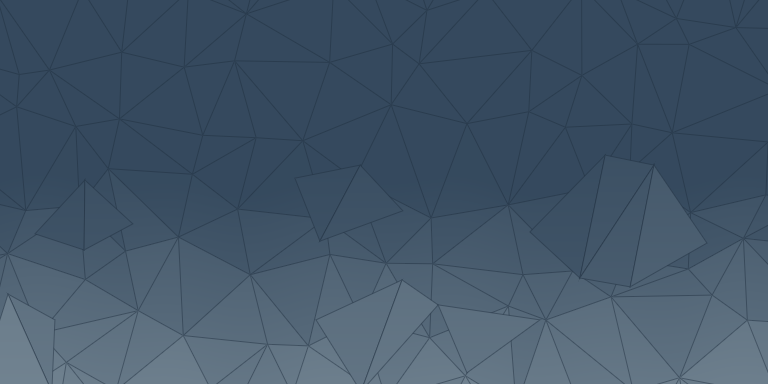
Give the GLSL for this background, as a WebGL 2 fragment shader.

```glsl
#version 300 es
precision highp float;
// Low-poly mountain mist: a triangulated slate sky fading into pale facets below.

#define CELL 0.165        // mesh spacing, in canvas heights
#define JITTER 0.82       // vertex scatter within a cell
#define HORIZON 0.52      // height where the mist begins
#define FADE 0.55         // depth over which the mist thickens
#define FACET_VARIATION 0.13
#define SLOPE 0.45        // shading gradient inside a facet
#define LINE_WIDTH 0.0026
#define LINE_ALPHA 0.48
#define DEEP vec3(0.207, 0.287, 0.367)
#define MIST vec3(0.430, 0.500, 0.555)
#define INK vec3(0.120, 0.180, 0.245)

uniform vec2 u_resolution;
out vec4 outColor;

float hash(vec2 p) {
    return fract(sin(dot(p, vec2(127.1, 311.7))) * 4375.85);
}

float cross2(vec2 a, vec2 b) { return a.x * b.y - a.y * b.x; }

// Jittered grid vertex
vec2 vertex(vec2 id) {
    vec2 scatter = vec2(hash(id + 3.7), hash(id + 41.3)) - 0.5;
    return (id + JITTER * scatter) * CELL;
}

// Distance to the nearest side of a triangle, positive inside
float triangleDepth(vec2 p, vec2 a, vec2 b, vec2 c) {
    float winding = sign(cross2(b - a, c - a));
    float ab = cross2(normalize(b - a), p - a);
    float bc = cross2(normalize(c - b), p - b);
    float ca = cross2(normalize(a - c), p - c);
    return min(ab * winding, min(bc * winding, ca * winding));
}

// Mist density, with a gently rolling upper limit
float mist(vec2 p) {
    float roll = 0.018 * sin(p.x * 7.0 + 0.6) + 0.012 * sin(p.x * 17.0);
    return clamp((HORIZON + roll - p.y) / FADE, 0.0, 1.0);
}

vec3 tint(float shade) { return mix(DEEP, MIST, shade); }

// Anti-aliased thin line, d away from its centre
vec3 inkLine(vec3 color, float d, float pixel) {
    float cover = clamp((0.5 * (LINE_WIDTH + pixel) - abs(d)) / pixel, 0.0, 1.0);
    return mix(color, INK, cover * LINE_ALPHA);
}

// Keep the triangle that holds p
void pick(vec2 p, vec2 a, vec2 b, vec2 c, inout float depth, inout vec2 center) {
    float d = triangleDepth(p, a, b, c);
    if (d > depth) {
        depth = d;
        center = (a + b + c) / 3.0;
    }
}

vec3 mesh(vec2 p, float pixel) {
    float depth = -1.0;
    vec2 center = p, home = floor(p / CELL);
    for (int j = -1; j <= 1; j++) {
        for (int i = -1; i <= 1; i++) {
            vec2 id = home + vec2(i, j);
            vec2 a = vertex(id), b = vertex(id + vec2(1, 0));
            vec2 c = vertex(id + vec2(1, 1)), d = vertex(id + vec2(0, 1));
            // Split each quad along its shorter diagonal
            bool split = distance(a, c) < distance(b, d);
            pick(p, a, b, split ? c : d, depth, center);
            pick(p, c, d, split ? a : b, depth, center);
        }
    }
    float density = mist(center);
    float variation = FACET_VARIATION * (hash(floor(center * 500.0)) - 0.5);
    float shade = mix(density, mist(p), SLOPE) + variation * smoothstep(0.0, 0.3, density);
    return inkLine(tint(max(shade, 0.0)), depth, pixel);
}

// Large facet laid over the mesh
void facet(inout vec3 color, vec2 p, float pixel, vec2 a, vec2 b, vec2 c, float shade) {
    float depth = triangleDepth(p, a, b, c);
    float slope = SLOPE * ((a.y + b.y + c.y) / 3.0 - p.y);
    color = mix(color, tint(max(shade + slope, 0.0)), clamp(depth / pixel + 0.5, 0.0, 1.0));
    color = inkLine(color, depth, pixel);
}

void main() {
    float pixel = 1.0 / u_resolution.y;
    vec2 p = gl_FragCoord.xy * pixel;
    vec3 color = mesh(p, pixel);

    // Twin peak on the right
    vec2 summit = vec2(1.576, 0.596), crest = vec2(1.703, 0.570);
    vec2 foot = vec2(1.510, 0.276), base = vec2(1.641, 0.253);
    facet(color, p, pixel, vec2(1.380, 0.396), summit, foot, 0.13);
    facet(color, p, pixel, summit, crest, foot, 0.18);
    facet(color, p, pixel, crest, base, foot, 0.29);
    facet(color, p, pixel, crest, vec2(1.841, 0.367), base, 0.38);

    // Central ridge
    vec2 ridge = vec2(0.938, 0.570), valley = vec2(0.833, 0.372);
    facet(color, p, pixel, vec2(0.768, 0.536), ridge, valley, 0.08);
    facet(color, p, pixel, ridge, vec2(1.049, 0.451), valley, 0.15);

    // Left ridge
    vec2 spire = vec2(0.221, 0.531), gully = vec2(0.219, 0.349);
    facet(color, p, pixel, spire, gully, vec2(0.091, 0.391), 0.14);
    facet(color, p, pixel, spire, vec2(0.346, 0.417), gully, 0.17);

    // Pale foreground slopes
    vec2 knoll = vec2(1.047, 0.271), saddle = vec2(1.141, 0.206), dip = vec2(0.940, -0.02);
    facet(color, p, pixel, knoll, vec2(0.823, 0.167), dip, 0.72);
    facet(color, p, pixel, knoll, saddle, dip, 0.78);
    facet(color, p, pixel, saddle, vec2(1.406, 0.167), vec2(1.216, 0.029), 0.73);
    vec2 corner = vec2(0.021, 0.234), toe = vec2(0.135, -0.02);
    facet(color, p, pixel, corner, vec2(0.143, 0.167), toe, 0.78);
    facet(color, p, pixel, corner, toe, vec2(-0.06, -0.02), 1.02);

    outColor = vec4(color, 1.0);
}
```
